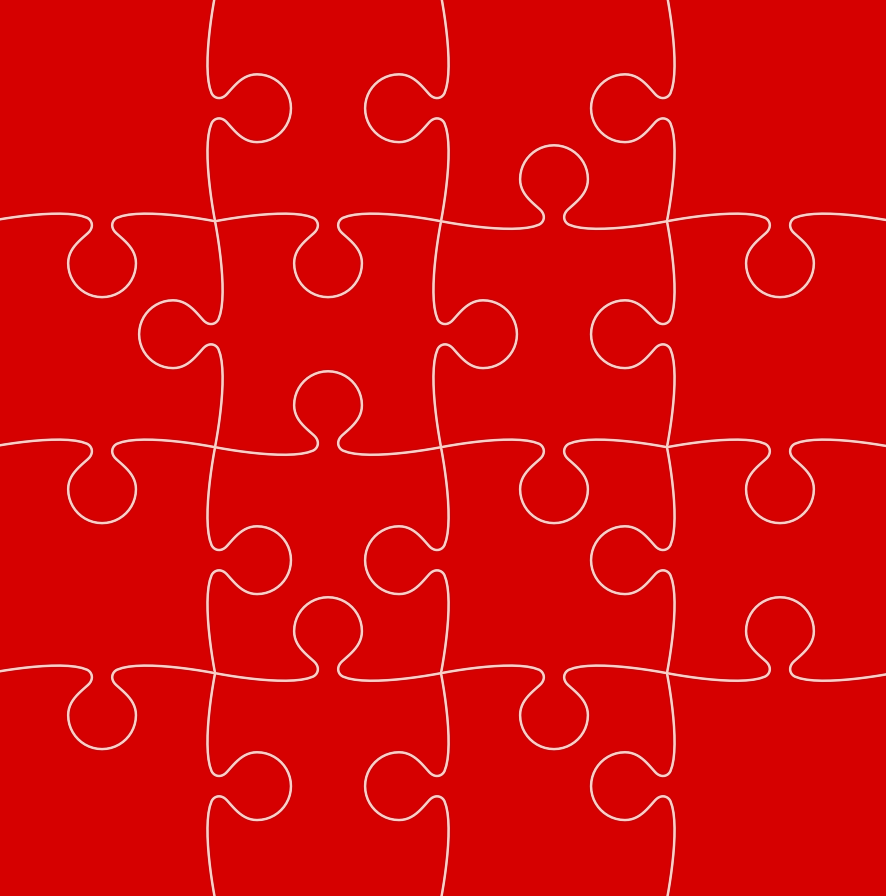
Write a WebGL 1 fragment shader that draws this pattern.

```glsl
precision highp float;
// Red jigsaw puzzle: four by four pieces parted by thin pale seams with round tabs.

uniform vec2 u_resolution;

float segmentDistance(vec2 p, vec2 a, vec2 b) {
  vec2 along = b - a;
  return length(p - a - along * clamp(dot(p - a, along) / dot(along, along), 0.0, 1.0));
}

vec2 cubic(vec2 a, vec2 b, vec2 c, vec2 d, float t) {
  float s = 1.0 - t;
  return s * s * s * a + 3.0 * s * t * (s * b + t * c) + t * t * t * d;
}

float cubicDistance(vec2 p, vec2 a, vec2 b, vec2 c, vec2 d) {
  float nearest = 10.0;
  vec2 previous = a;
  for (int i = 1; i <= 12; i++) {
    vec2 next = cubic(a, b, c, d, float(i) / 12.0);
    nearest = min(nearest, segmentDistance(p, previous, next));
    previous = next;
  }
  return nearest;
}

// Half of a mirrored seam: x runs from the tab's axis, y towards its tip.
float seamDistance(vec2 p) {
  p.x = abs(p.x);
  vec2 shoulder = vec2(0.067, -0.0155);
  vec2 neck = vec2(0.062, 0.052);
  vec2 side = vec2(0.15, 0.186);
  float d = cubicDistance(p, vec2(0.5, 0.0), vec2(0.362, -0.026), vec2(0.15, -0.052), shoulder);
  d = min(d, cubicDistance(p, shoulder, vec2(0.044, -0.005), vec2(0.034, 0.026), neck));
  d = min(d, cubicDistance(p, neck, vec2(0.103, 0.089), vec2(0.15, 0.124), side));
  return min(d, cubicDistance(p, side, vec2(0.15, 0.269), vec2(0.083, 0.336), vec2(0.0, 0.336)));
}

// Nearest seam of one direction; g.x runs along it, g.y across.
// Each bit of tabBits says whether that tab points to positive y.
float seamFamily(vec2 g, float tabBits) {
  float line = clamp(floor(g.y + 0.5), 0.0, 2.0);
  float piece = clamp(floor(g.x) + 1.0, 0.0, 3.0);
  float bit = mod(floor((tabBits + 0.5) / exp2(line * 4.0 + piece)), 2.0);
  return seamDistance(vec2(fract(g.x) - 0.5, (g.y - line) * (bit * 2.0 - 1.0)));
}

void main() {
  const float pieceSize = 0.2522;
  vec2 p = gl_FragCoord.xy / u_resolution.y;
  float pixel = 1.0 / u_resolution.y;

  // Lattice with its origin at the lowest left inner corner
  vec2 g = (p - vec2(0.24, 0.2487)) / pieceSize;
  float d = pieceSize * min(seamFamily(g, 1066.0), seamFamily(g.yx, 75.0));

  vec3 red = vec3(0.84, 0.0, 0.0);
  vec3 darkRed = vec3(0.76, 0.02, 0.04);
  vec3 palePink = vec3(0.98, 0.81, 0.78);

  // Faint dark fringe, then the pale seam over it
  float fringe = 1.0 - smoothstep(-0.6 * pixel, 0.6 * pixel, d - 0.0027);
  float seam = 1.0 - smoothstep(-0.6 * pixel, 0.6 * pixel, d - 0.0014);
  gl_FragColor = vec4(mix(mix(red, darkRed, fringe), palePink, seam), 1.0);
}
```
